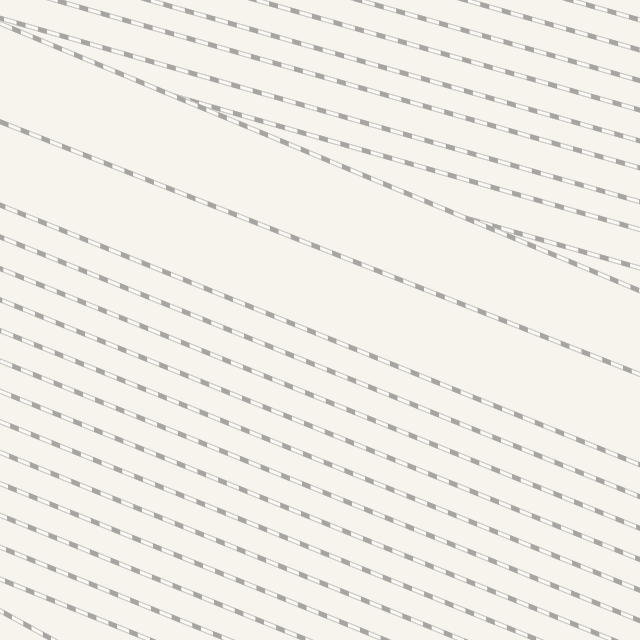
A three.js fragment shader for this pattern:

```glsl
// Two fans of dashed railway-style lines slanting down across warm paper.
varying vec2 vUv;

const vec3 PAPER = vec3(0.968, 0.957, 0.935);
const vec3 GAP = vec3(0.985, 0.978, 0.965);
const vec3 RAIL = vec3(0.72, 0.71, 0.69);
const vec3 DASH = vec3(0.655, 0.645, 0.63);

// One track: left-edge height, downward slope, dash phase in periods.
vec3 track(vec3 under, vec2 p, float height, float slope, float phase, float mask) {
  float stretch = sqrt(1.0 + slope * slope);
  float across = abs(p.y - height + slope * p.x) / stretch;
  float along = abs(fract(p.x * stretch / 0.0349 - phase + 0.5) - 0.5) * 0.0349;

  float body = 1.0 - smoothstep(0.0026, 0.0046, across);
  float rail = 1.0 - smoothstep(0.0003, 0.0017, abs(across - 0.0031));
  float dash = body * (1.0 - smoothstep(0.0062, 0.0084, along));

  vec3 color = mix(under, GAP, body);
  color = mix(color, RAIL, rail * 0.65);
  color = mix(color, DASH, dash);
  return mix(under, color, mask);
}

void main() {
  vec2 p = vUv;
  vec3 color = PAPER;

  // Upper fan: shallower tracks that end where they meet the boundary.
  float aboveBoundary = smoothstep(-0.005, -0.002, p.y - 0.9635 + 0.418 * p.x);
  for (int n = 0; n < 9; n++) {
    float i = float(n);
    float wobble = cos(1.0472 * (i - 8.0)) + cos(3.14159 * i);
    float rightEnd = 0.9688 - 0.0471 * i - 0.000085 * i * i * wobble;
    color = track(color, p, rightEnd + 0.287, 0.287, 0.5 + 0.08 * i, aboveBoundary);
  }

  // Boundary track and the lone track in the open band.
  color = track(color, p, 0.9635, 0.418, 0.8, 1.0);
  color = track(color, p, 0.8099, 0.395, 0.2, 1.0);

  // Lower fan: evenly spaced tracks, the corner one steeper.
  for (int n = 0; n < 14; n++) {
    float i = float(n);
    float height = 0.6797 - 0.0486 * i - 0.0023 * sin(0.57 * i);
    float slope = n == 13 ? 0.55 : 0.406;
    color = track(color, p, height, slope, 0.05 - 0.05 * i, 1.0);
  }

  gl_FragColor = vec4(color, 1.0);
}
```
